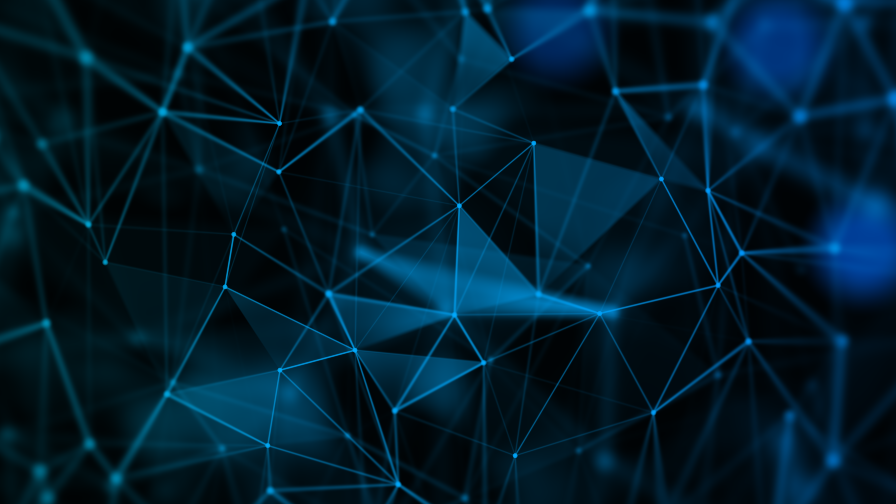
Write a Shadertoy shader that draws this background.

```glsl
const mat2 TURN = mat2(.88, .475, -.475, .88);  // tilts the node grid
const vec2 FOCUS = vec2(.83, .46);              // centre of the sharp zone

vec2 hash2(vec2 p) {
    vec3 q = fract(p.xyx * vec3(.1031, .1030, .0973));
    q += dot(q, q.yzx + 33.33);
    return fract((q.xx + q.yz) * q.zy);
}

float gradientNoise(vec2 p) {
    vec2 i = floor(p), f = p - i, u = f * f * f * (f * (f * 6. - 15.) + 10.);
    vec2 x = vec2(1, 0), y = vec2(0, 1);
    float a = dot(hash2(i) * 2. - 1., f);
    float b = dot(hash2(i + x) * 2. - 1., f - x);
    float c = dot(hash2(i + y) * 2. - 1., f - y);
    float d = dot(hash2(i + 1.) * 2. - 1., f - 1.);
    return mix(mix(a, b, u.x), mix(c, d, u.x), u.y);
}

// Node position in xy, blur radius in z
vec3 node(vec2 cell, float size, float blur, float seed) {
    vec2 h = hash2(cell + seed);
    vec2 pos = TURN * ((cell + .08 + .84 * h) * size);
    float away = length((pos - FOCUS) * vec2(1.4, 2.));
    float depth = hash2(cell + seed + 51.).x;
    blur += .013 * smoothstep(.75, 1.4, away) + .004 * pow(depth, 5.);
    return vec3(pos, length(vec2(blur, .45 / iResolution.y)));
}

// Distance to a segment, and the place along it
vec2 segment(vec2 p, vec2 a, vec2 b) {
    vec2 d = b - a;
    float h = clamp(dot(p - a, d) / dot(d, d), 0., 1.);
    return vec2(length(p - a - d * h), h);
}

float strand(vec2 p, vec3 a, vec3 b, float size, float chance) {
    vec2 s = segment(p, a.xy, b.xy);
    float width = mix(a.z, b.z, s.y);
    float reach = 1. - smoothstep(.6, 2.3, length(b.xy - a.xy) / size);
    return exp(-s.x * s.x / (width * width)) * pow(.0016 / width, .7)
         * smoothstep(.2, .9, chance) * (.3 + .9 * reach);
}

float cross2(vec2 a, vec2 b) { return a.x * b.y - a.y * b.x; }

// Translucent triangle, brighter toward one side; wide ones fade out
float facet(vec2 p, vec3 a, vec3 b, vec3 c, float size, float chance) {
    float d = min(segment(p, a.xy, b.xy).x, min(segment(p, b.xy, c.xy).x, segment(p, c.xy, a.xy).x));
    float area = cross2(b.xy - a.xy, c.xy - a.xy);
    vec3 side = sign(area) * vec3(cross2(b.xy - a.xy, p - a.xy), cross2(c.xy - b.xy, p - b.xy),
                                  cross2(a.xy - c.xy, p - c.xy));
    if (min(side.x, min(side.y, side.z)) > 0.) d = -d;
    float soft = 1.2 * max(a.z, max(b.z, c.z));
    vec2 away = (a.xy + b.xy + c.xy) / 3. - FOCUS;
    float near = exp(-7. * dot(away, away));
    float shade = mix(.3, 1., smoothstep(.1, .9, length(p - a.xy) / size));
    float narrow = 1. - smoothstep(.3, .75, abs(area) / (size * size));
    return (1. - smoothstep(-soft, soft, d)) * shade * (.4 + 2.4 * near)
         * (.15 + .85 * narrow) * smoothstep(.72, .96, chance + .13 * near);
}

// Light of one layer of nodes, strands and facets
float plexus(vec2 p, float size, float blur, float seed) {
    vec2 home = floor(p * TURN / size);
    float light = 0.;
    for (int y = -3; y <= 1; y++)
    for (int x = -2; x <= 1; x++) {
        vec2 cell = home + vec2(x, y);
        vec3 a = node(cell, size, blur, seed);
        vec3 right = node(cell + vec2(1, 0), size, blur, seed);
        vec3 up = node(cell + vec2(0, 1), size, blur, seed);
        vec3 diagonal = node(cell + 1., size, blur, seed);
        vec3 tall = node(cell + vec2(1, 2), size, blur, seed);
        vec2 h = hash2(cell + seed + 17.), k = hash2(cell + seed + 29.), m = hash2(cell + seed + 73.);
        light += strand(p, a, right, size, h.x) + strand(p, a, up, size, h.y)
               + strand(p, a, diagonal, size, k.x) + strand(p, right, up, size, k.y)
               + .6 * strand(p, a, tall, size, m.x);
        light += facet(p, a, right, up, size, m.y);
        float radius = .0035 + .6 * a.z;
        light += 1.5 * pow(.0016 / a.z, 1.1)
               * (1. - smoothstep(radius - 1.3 * a.z, radius + a.z, length(p - a.xy)));
    }
    return light;
}

void mainImage(out vec4 fragColor, in vec2 fragCoord) {
    vec2 p = fragCoord / iResolution.y;

    // Smoky haze, thinning toward the corners
    float smoke = gradientNoise(p * 3.2 + 4.) + .5 * gradientNoise(p * 7. + 9.);
    float cover = 1. - smoothstep(.25, 1.2, length((p - vec2(.6, .5)) * vec2(1., 1.25)));
    float light = .018 + .38 * smoothstep(0., .6, smoke) * (.3 + .7 * cover);
    light += .14 * exp(-45. * dot(p - FOCUS, p - FOCUS));

    // Depth layers, far to near
    light += .6 * plexus(p, .34, .018, 11.);
    light += .32 * plexus(p, .26, .005, 37.);
    light += 1.35 * plexus(p, .185, .001, 5.);

    vec3 tint = mix(vec3(0., .66, .84), vec3(0., .66, .99), smoothstep(.1, .7, p.x));
    tint = mix(tint, vec3(0., .56, .98), smoothstep(1., 1.7, p.x));
    vec3 color = tint * (1. - exp(-light));

    // Defocused blue lights along an arc
    for (int i = 0; i < 3; i++) {
        float angle = -.15 + 1.1 * float(i);
        float d = length(p - vec2(1.3, .57) - .42 * vec2(cos(angle), sin(angle)));
        color += vec3(0., .23, .58) * (1. - .2 * float(i)) * (1. - smoothstep(.04, .14, d)) * (1. - color);
    }
    fragColor = vec4(color, 1.);
}
```
